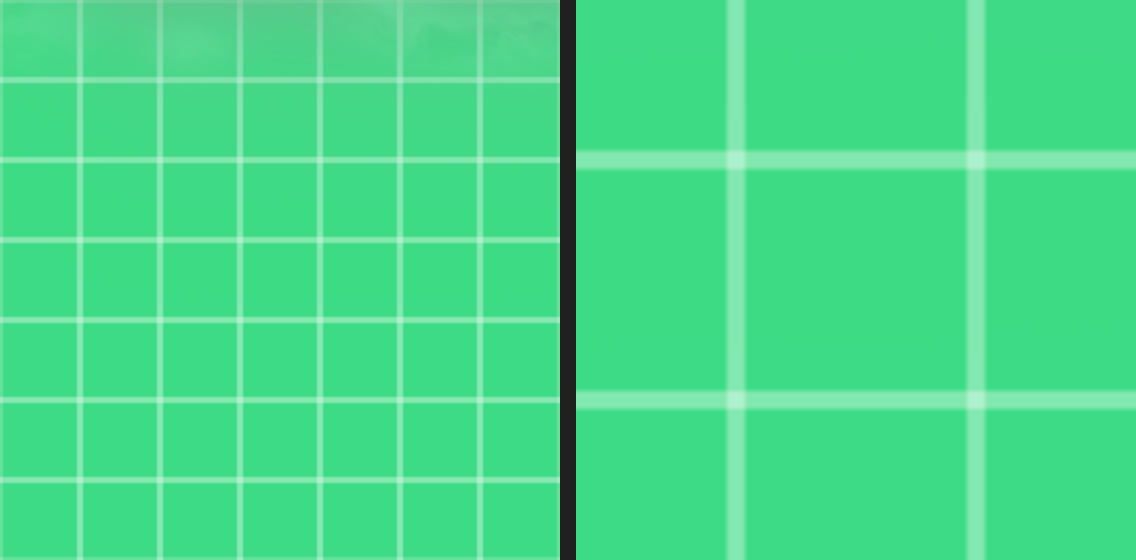
Left, the full canvas; right, a detail of the centre.
A Shadertoy shader for this pattern:

```glsl
// Seven by seven grid of translucent white lines on green, with faint cloud haze along the top.

const float CELLS = 7.0;
const float LINE_WIDTH = 0.076;   // fraction of one cell
const float LINE_ALPHA = 0.36;
const float EDGE_FADE = 0.55;     // strength of the lines on the canvas border

const vec3 GREEN = vec3(0.24, 0.86, 0.52);
const vec3 HAZE  = vec3(0.44, 0.73, 0.57);
const vec3 CLOUD = vec3(0.46, 0.90, 0.66);
const vec3 SHADE = vec3(0.30, 0.72, 0.50);

float hash(vec2 p) {
    vec3 q = fract(p.xyx * 0.1031);
    q += dot(q, q.yzx + 33.33);
    return fract((q.x + q.y) * q.z);
}

float valueNoise(vec2 p) {
    vec2 i = floor(p), f = fract(p);
    f = f * f * (3.0 - 2.0 * f);
    return mix(mix(hash(i), hash(i + vec2(1, 0)), f.x),
               mix(hash(i + vec2(0, 1)), hash(i + vec2(1, 1)), f.x), f.y);
}

float fbm(vec2 p) {
    float sum = 0.0, amplitude = 0.5;
    for (int i = 0; i < 5; i++) {
        sum += amplitude * valueNoise(p);
        p = p * 2.03 + 17.1;
        amplitude *= 0.5;
    }
    return sum;
}

// Coverage of evenly spaced lines, x for vertical and y for horizontal
vec2 gridLines(vec2 cell, float softness) {
    vec2 nearest = round(cell);
    vec2 dist = abs(cell - nearest);
    vec2 cover = 1.0 - smoothstep(-softness, softness, dist - 0.5 * LINE_WIDTH);
    vec2 inside = step(0.5, nearest) * step(nearest, vec2(CELLS - 0.5));
    return cover * mix(vec2(EDGE_FADE), vec2(1.0), inside);
}

// Soft elliptical patch, wider than tall
float puff(vec2 p, vec2 center, float radius) {
    vec2 q = (p - center) / (radius * vec2(1.0, 0.6));
    return exp(-dot(q, q));
}

// Haze and wisps; sky.x runs across, sky.y is depth below the top edge
vec3 addClouds(vec3 color, vec2 sky) {
    float wisps = fbm(sky * vec2(9.0, 16.0) + 3.0 * fbm(sky * 7.0));

    // Grey haze, thinner towards the left
    float across = mix(0.4, 1.0, smoothstep(0.0, 0.32, sky.x));
    float haze = 0.55 * exp(-8.5 * sky.y) * across * (0.85 + 0.3 * wisps);
    color = mix(color, HAZE, haze);

    // Bright patches: center x, depth, radius, strength
    vec4 patches[5] = vec4[5](
        vec4(0.06, 0.05, 0.10, 0.28), vec4(0.34, 0.08, 0.08, 0.30),
        vec4(0.69, 0.02, 0.08, 0.34), vec4(0.78, 0.07, 0.09, 0.26),
        vec4(0.92, 0.07, 0.09, 0.42));
    float light = 0.0;
    for (int i = 0; i < 5; i++)
        light += patches[i].w * puff(sky, patches[i].xy, patches[i].z);
    color = mix(color, CLOUD, light * smoothstep(0.2, 0.65, wisps));

    // Dark gap between the clouds
    float gap = puff(sky, vec2(0.935, 0.035), 0.05);
    return mix(color, SHADE, 0.6 * gap * smoothstep(0.65, 0.3, wisps));
}

void mainImage(out vec4 fragColor, in vec2 fragCoord) {
    vec2 uv = fragCoord / iResolution.xy;
    float softness = max(0.016, CELLS / iResolution.y);

    // Overlapping translucent lines brighten the crossings
    vec2 lines = LINE_ALPHA * gridLines(uv * CELLS, softness);
    vec3 color = mix(GREEN, vec3(1.0), lines.x);
    color = mix(color, vec3(1.0), lines.y);

    color = addClouds(color, vec2(uv.x, 1.0 - uv.y));
    fragColor = vec4(color, 1.0);
}
```
